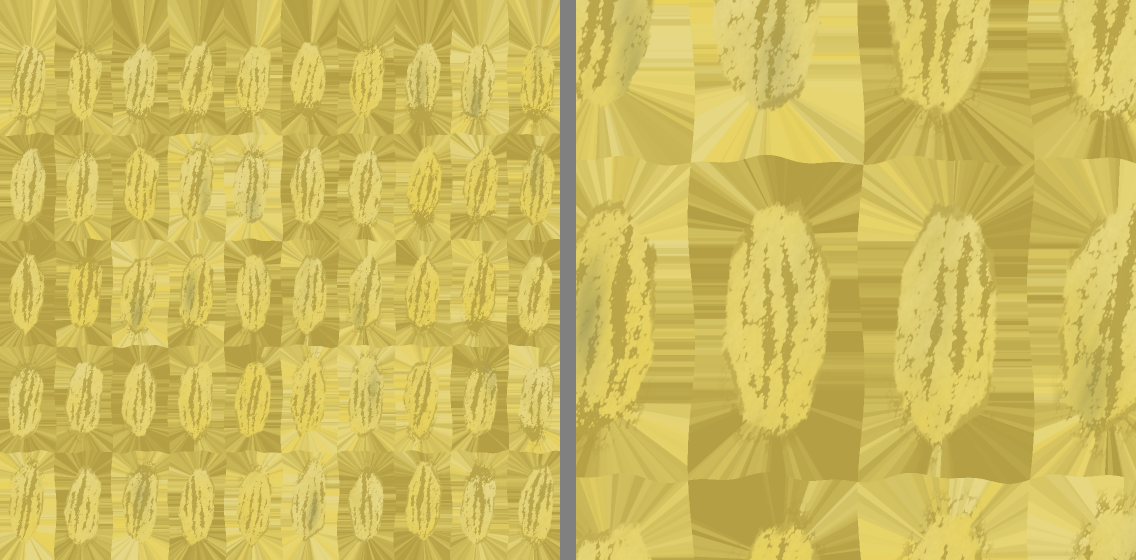
Left, the full canvas; right, a detail of the centre.
Give the GLSL for this pattern, as a Shadertoy shader.

```glsl
// Ten by five worn, seed-shaped stamps, each on a tile of streaks fanning out
// from its core. Streaks are hashed bands along a capsule perimeter; seeds are
// jittered polygons whose ragged ink uses cellular noise and layered sines.

const vec2 GRID = vec2(10.0, 5.0);
const vec2 PITCH = vec2(0.101, 0.189);     // tile size
const vec2 ORIGIN = vec2(-0.002, 0.004);   // lower left tile corner
const vec2 SEED_HALF = vec2(0.034, 0.074); // half size of a seed
const float CORE_HALF = 0.048;             // half length of the streak core
const float CORE_RADIUS = 0.030;           // fan angle to perimeter length
const float EDGE_WOBBLE = 0.0022;          // unevenness of tile borders
const float LEAN = 0.16;
const float STREAK_CONTRAST = 1.0;
const int FACETS = 9;
const int STRIPES = 4;
const int AA = 2;

const vec3 OLIVE = vec3(0.705, 0.625, 0.265);
const vec3 OCHRE = vec3(0.81, 0.74, 0.36);
const vec3 YELLOW = vec3(0.91, 0.825, 0.36);
const vec3 CREAM = vec3(0.90, 0.845, 0.53);
const vec3 SMUDGE = vec3(0.59, 0.57, 0.33);

float hash(vec2 p) {
    vec3 q = fract(vec3(p.xyx) * 0.1031);
    q += dot(q, q.yzx + 33.33);
    return fract((q.x + q.y) * q.z);
}

// Distance to the nearest scattered point
float cellular(vec2 p) {
    vec2 cell = floor(p), f = fract(p);
    float nearest = 2.0;
    for (int y = -1; y <= 1; y++)
    for (int x = -1; x <= 1; x++) {
        vec2 o = vec2(x, y), c = cell + o;
        vec2 d = o + vec2(hash(c), hash(c + 71.7)) - f;
        nearest = min(nearest, dot(d, d));
    }
    return sqrt(nearest);
}

float waves(vec2 p) {
    return (sin(p.x + 1.7 * sin(p.y * 0.8)) + 0.6 * sin(p.y * 2.1 + p.x * 1.3)
          + 0.4 * sin(p.x * 4.3 - p.y * 3.1)) * 0.5;
}

// Flat bands of uneven width along s, centred on zero
float bands(float s, float frequency, float seed) {
    float x = s * frequency, i = floor(x);
    float cut = 0.15 + 0.7 * hash(vec2(i + 200.0, seed + 5.0));
    float blend = smoothstep(cut - 0.04, cut + 0.04, fract(x));
    return mix(hash(vec2(i + 300.0, seed)), hash(vec2(i + 301.0, seed)), blend) - 0.5;
}

vec3 tint(float tone, float paleness) {
    vec3 light = mix(YELLOW, CREAM, paleness);
    return tone < 0.5 ? mix(OLIVE, OCHRE, tone * 2.0)
                      : mix(OCHRE, light, tone * 2.0 - 1.0);
}

vec3 streaks(vec2 p, float seed, float tileTone) {
    float along = clamp(p.y, -CORE_HALF, CORE_HALF);
    vec2 q = p - vec2(LEAN * p.y * 0.3, along);
    float side = q.x < 0.0 ? -1.0 : 1.0;
    float s = along + CORE_RADIUS * atan(q.y, abs(q.x) + 1e-5);
    float key = seed + side * 17.0;
    float detail = bands(s, 28.0, key) * 0.55 + bands(s, 130.0, key + 3.0) * 0.5
                 + bands(s, 400.0, key + 7.0) * 0.45;
    float tone = mix(0.16, 0.82, tileTone) + detail * STREAK_CONTRAST;
    return tint(clamp(tone, 0.0, 1.0), bands(s, 90.0, key + 11.0) + 0.5);
}

// Convex facets around the seed; positive inside
float outlineDistance(vec2 u, float seed) {
    float inside = 0.86 - u.x;
    for (int k = 0; k < FACETS; k++) {
        float r = hash(vec2(seed, 50.0 + float(k)));
        float angle = (float(k) + 0.5 * r) * 6.28318 / float(FACETS);
        float reach = mix(0.84, 0.99, hash(vec2(seed, 70.0 + float(k))));
        inside = min(inside, reach - dot(u, vec2(cos(angle), sin(angle))));
    }
    return inside;
}

// Two broad middle strokes between thin outer ones; positive where inked
float strokes(vec2 u, float seed, float grain) {
    float tilt = mix(-0.20, 0.30, hash(vec2(seed, 21.0)));
    float gap = mix(0.15, 0.24, hash(vec2(seed, 22.0)));
    float ink = -1.0;
    for (int i = 0; i < STRIPES; i++) {
        float k = float(i) - 1.5, r = hash(vec2(seed, 30.0 + float(i)));
        bool outer = abs(k) > 1.0;
        float y = u.y - (r - 0.5) * 0.4;
        float bow = outer ? sign(k) * 0.63 : sign(k) * gap;
        float x = bow * (1.0 - 0.5 * y * y) + tilt * y + 0.05 * sin(y * 5.0 + r * 20.0);
        float patchy = waves(vec2(u.x * 3.0 + seed, u.y * 5.0 + r * 30.0));
        float width = outer ? 0.07 * r + 0.07 * patchy : mix(0.07, 0.16, r) + 0.04 * patchy;
        ink = max(ink, width - 0.17 * y * y - abs(u.x - x));
    }
    return ink + grain * 0.13;
}

vec3 pattern(vec2 uv) {
    // Tile lookup with slightly crooked borders
    vec2 w = uv + EDGE_WOBBLE * vec2(sin(uv.y * 43.0 + uv.x * 9.0),
                                     sin(uv.x * 67.0) + 0.6 * sin(uv.x * 151.0));
    vec2 tile = clamp(floor((w - ORIGIN) / PITCH), vec2(0.0), GRID - 1.0);
    float seed = tile.x * 3.0 + tile.y * 41.0 + 2.0;
    vec2 jitter = vec2(hash(tile + 3.1), hash(tile + 8.3)) - 0.5;
    vec2 p = uv - ORIGIN - (tile + 0.5) * PITCH - jitter * 0.006;
    vec3 color = streaks(p, seed, smoothstep(0.1, 0.9, hash(tile + 13.7)));

    // Ragged seed shape, with grain stretched along its length
    vec2 u = p / SEED_HALF;
    u.x -= LEAN * u.y;
    vec2 n = vec2(p.x - 0.35 * p.y, p.y * 0.6) * 230.0 + seed * 3.7;
    float speck = cellular(n * 2.2), blot = cellular(n * 0.75);
    float grain = (speck - 0.45) * 0.9 + (blot - 0.45) * 0.9 + waves(n * 0.8) * 0.25;
    float inside = outlineDistance(u, seed);
    float rim = inside + grain * 0.06;
    float body = smoothstep(-0.02, 0.03, rim);

    // Body paint, warmer and paler in patches
    float pale = clamp(hash(tile + 19.0) * 0.9 + 0.25 * u.y + waves(n * 0.25) * 0.25, 0.0, 1.0);
    vec3 paint = tint(0.94 + min(waves(n * 0.3 + 9.0), 0.0) * 0.14 - grain * 0.12, pale);

    // Ink strokes, flecks, broken outline and a worn end
    float ink = smoothstep(-0.01, 0.03, strokes(u, seed, grain));
    float flecks = smoothstep(0.42, 0.58, grain + 0.22 * waves(n * 0.22 + 2.0));
    float outline = (1.0 - smoothstep(0.02, 0.07, abs(rim - 0.04)))
                  * smoothstep(-0.15, 0.25, waves(n * 0.4 + 4.0));
    float end = hash(tile + 27.0) < 0.5 ? u.y : -u.y;
    float wear = smoothstep(0.0, 0.12, end - mix(0.45, 1.2, hash(tile + 31.0)) + grain * 0.4);
    float mark = max(max(ink * 0.85, flecks * 0.6), max(outline * 0.7, wear * 0.88));
    paint = mix(paint, OLIVE, mark);

    // Soft grey smudge on some seeds
    vec2 d = (u - vec2(jitter.y, jitter.x * 1.3)) / vec2(0.32, 0.5);
    float smudge = exp(-dot(d, d)) * smoothstep(0.5, 0.9, hash(tile + 37.0));
    paint = mix(paint, SMUDGE, smudge * (0.45 + 0.3 * waves(n * vec2(0.6, 0.2))));
    color = mix(color, paint, body);

    // Crumbs scattered just outside the worn end
    float crumbs = smoothstep(-0.25, -0.02, inside) * (1.0 - body) * smoothstep(0.3, 0.8, end);
    return mix(color, OLIVE, crumbs * smoothstep(0.0, 0.15, grain) * 0.8);
}

void mainImage(out vec4 fragColor, in vec2 fragCoord) {
    vec3 sum = vec3(0.0);
    for (int i = 0; i < AA * AA; i++) {
        vec2 offset = (vec2(i % AA, i / AA) + 0.5) / float(AA) - 0.5;
        sum += pattern((fragCoord + offset) / iResolution.xy);
    }
    fragColor = vec4(sum / float(AA * AA), 1.0);
}
```
